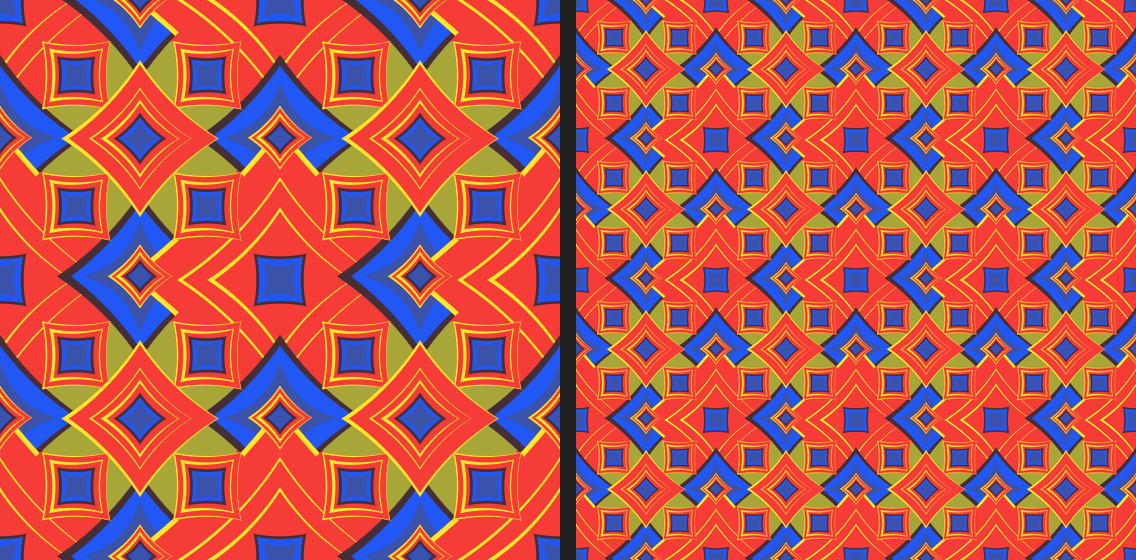
Left, the tile; right, the same tile 2 across and 2 down.
Give the GLSL for this pattern, as a Shadertoy shader.

```glsl
// Tiling patchwork of concave red diamonds, blue chevrons and small framed squares.

const vec3 RED = vec3(0.965, 0.235, 0.215);
const vec3 BLUE = vec3(0.13, 0.345, 0.96);
const vec3 DULL_BLUE = vec3(0.23, 0.32, 0.67);
const vec3 OLIVE = vec3(0.66, 0.65, 0.22);
const vec3 YELLOW = vec3(0.98, 0.91, 0.16);
const vec3 DARK = vec3(0.27, 0.18, 0.21);

float pixel; // one canvas pixel in cell units

float cover(float d) { return clamp(0.5 - d / pixel, 0.0, 1.0); }

// Offset from the nearest repeat of a centre
vec2 wrapTo(vec2 p, vec2 centre) {
    vec2 q = p - centre;
    return q - round(q);
}

vec2 turn45(vec2 q) { return vec2(q.x + q.y, q.x - q.y) * 0.70711; }

// Square of half-size h whose sides sag inward by a fraction of h
float concaveSquare(vec2 q, float h, float sag) {
    q = abs(q);
    float across = max(q.x, q.y);
    float along = min(min(q.x, q.y), h);
    return across - h + sag * (h - along * along / h);
}

// Line just inside an edge, tapering from left to right
float taperedLine(float d, float x, float reach, float width) {
    float w = width * (0.62 - 0.42 * clamp(x / reach, -1.0, 1.0));
    return cover(d) * (1.0 - cover(d + w));
}

void outline(inout vec3 col, vec2 q, float x, float h, float width) {
    float d = concaveSquare(q, h, 0.11);
    col = mix(col, YELLOW, taperedLine(d, x, h * 1.3, width));
}

// Dark-edged blue square with a dull star inside
void gem(inout vec3 col, vec2 q, float h, float star) {
    float d = concaveSquare(q, h, 0.1);
    col = mix(col, DARK, cover(d));
    col = mix(col, BLUE, cover(d + 0.01));
    col = mix(col, DULL_BLUE, cover(concaveSquare(q, h * star, 0.24)));
}

// Red panel with a yellow rim, one inner ring and a gem
void panel(inout vec3 col, vec2 q, float x, vec3 sizes, vec2 widths) {
    col = mix(col, RED, cover(concaveSquare(q, sizes.x, 0.11)));
    outline(col, q, x, sizes.x, widths.x);
    outline(col, q, x, sizes.y, widths.y);
    gem(col, q, sizes.z, 0.7);
}

// Blue diamond notched by the large diamond lying half a cell away
void chevron(inout vec3 col, vec2 q, vec2 notchCentre) {
    vec2 t = turn45(q);
    float d = concaveSquare(t, 0.21, 0.1);
    float rim = 0.022 - 0.03 * q.x;
    vec3 fill = mix(DARK, BLUE, cover(d + rim));
    fill = mix(fill, DULL_BLUE, cover(concaveSquare(t, 0.142, 0.27)));

    float notch = concaveSquare(turn45(q - notchCentre), 0.383, 0.06);
    float inside = cover(d);
    col = mix(col, fill, inside * cover(-notch));
    col = mix(col, YELLOW, inside * cover(notch) * (1.0 - cover(notch + 0.018)));
}

void mainImage(out vec4 fragColor, in vec2 fragCoord) {
    vec2 p = fragCoord / iResolution.xy * 2.0; // two cells each way
    pixel = 2.0 / min(iResolution.x, iResolution.y);

    vec2 large = wrapTo(p, vec2(0.5, 0.505));
    vec2 corner = wrapTo(p, vec2(0.0));
    vec2 sideways = wrapTo(p, vec2(0.5, 0.013));
    vec2 upright = wrapTo(p, vec2(0.0, 0.508));

    // Olive discs on the red ground
    vec3 col = mix(RED, OLIVE, cover(length(large) - 0.365));

    // Nested outlines and gem at the cell corner
    vec2 cornerTurned = turn45(corner);
    outline(col, cornerTurned, corner.x, 0.26, 0.011);
    outline(col, cornerTurned, corner.x, 0.184, 0.014);
    gem(col, corner, 0.094, 0.68);

    // Chevrons pointing left and up
    chevron(col, sideways, vec2(0.5, 0.0));
    chevron(col, upright, vec2(0.0, -0.5));

    // Four framed squares around the large diamond
    for (int i = 0; i < 4; i++) {
        vec2 side = vec2(i & 1, i >> 1) * 2.0 - 1.0;
        vec2 q = wrapTo(p, vec2(0.506, 0.497) + 0.234 * side);
        panel(col, q, q.x, vec3(0.122, 0.096, 0.068), vec2(0.006, 0.013));
    }

    // Small diamonds set on the chevrons
    panel(col, turn45(sideways), sideways.x, vec3(0.081, 0.063, 0.043), vec2(0.007, 0.011));
    panel(col, turn45(upright), upright.x, vec3(0.081, 0.063, 0.043), vec2(0.007, 0.011));

    // Large diamond with an extra thin ring
    vec2 largeTurned = turn45(large);
    panel(col, largeTurned, large.x, vec3(0.198, 0.099, 0.066), vec2(0.014, 0.012));
    outline(col, largeTurned, large.x, 0.129, 0.006);

    fragColor = vec4(col, 1.0);
}
```
